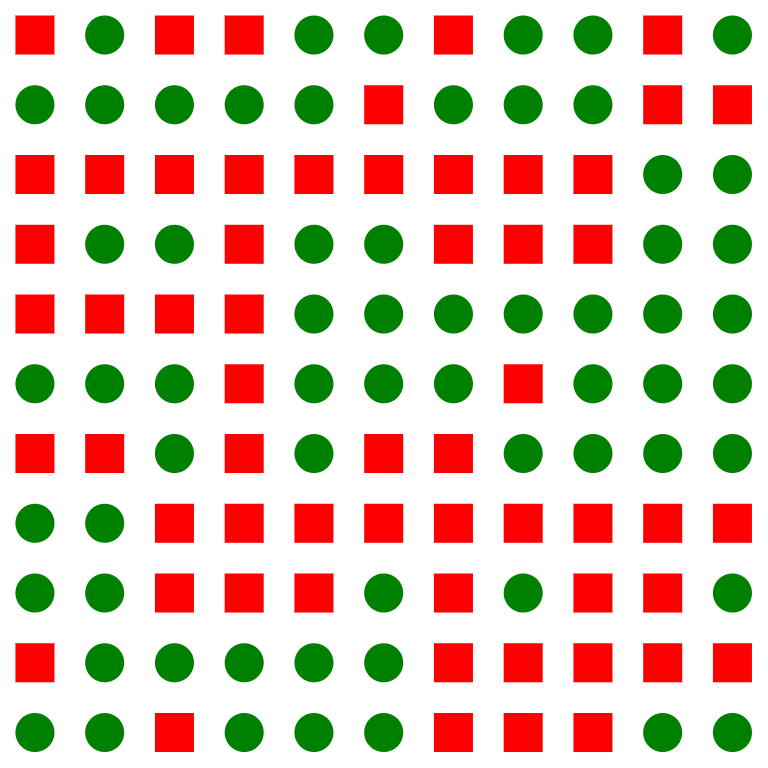
This pattern is drawn by a Shadertoy shader. Its source:

```glsl
// An 11 by 11 grid of small flat shapes on white: each cell holds either
// a red square or a green disc. A sine hash of the cell index picks the
// shape, and signed distance functions draw it with smoothed edges.

const float PITCH = 0.09082;                       // spacing of centres, canvas units
const vec2  FIRST_CENTRE = vec2(0.0455, 0.0462);   // centre of the lower left cell
const float HALF_SIZE = 0.0254;                    // square half side and disc radius
const float SQUARE_SHARE = 0.537;                  // fraction of cells holding a square

const vec3 WHITE = vec3(1.0);
const vec3 RED   = vec3(1.0, 0.0, 0.0);
const vec3 GREEN = vec3(0.0, 0.502, 0.0);

float hash(vec2 p) {
    return fract(sin(dot(p, vec2(127.1, 311.7))) * 43758.5453);
}

float squareDistance(vec2 p, float halfSide) {
    vec2 d = abs(p) - halfSide;
    return length(max(d, 0.0)) + min(max(d.x, d.y), 0.0);
}

float discDistance(vec2 p, float radius) {
    return length(p) - radius;
}

// Coverage of a shape, blended over one pixel around its edge
float coverage(float dist, float pixel) {
    return clamp(0.5 - dist / pixel, 0.0, 1.0);
}

void mainImage(out vec4 fragColor, in vec2 fragCoord) {
    float pixel = 1.0 / iResolution.y;
    vec2 uv = fragCoord * pixel;

    // Cell index and position relative to the cell centre
    vec2 grid = (uv - FIRST_CENTRE) / PITCH + 0.5;
    vec2 cell = floor(grid);
    vec2 local = (fract(grid) - 0.5) * PITCH;

    // Shape and colour of this cell
    bool isSquare = hash(cell + 1.0) < SQUARE_SHARE;
    float dist = isSquare ? squareDistance(local, HALF_SIZE)
                          : discDistance(local, HALF_SIZE);
    vec3 shapeColor = isSquare ? RED : GREEN;

    fragColor = vec4(mix(WHITE, shapeColor, coverage(dist, pixel)), 1.0);
}
```
